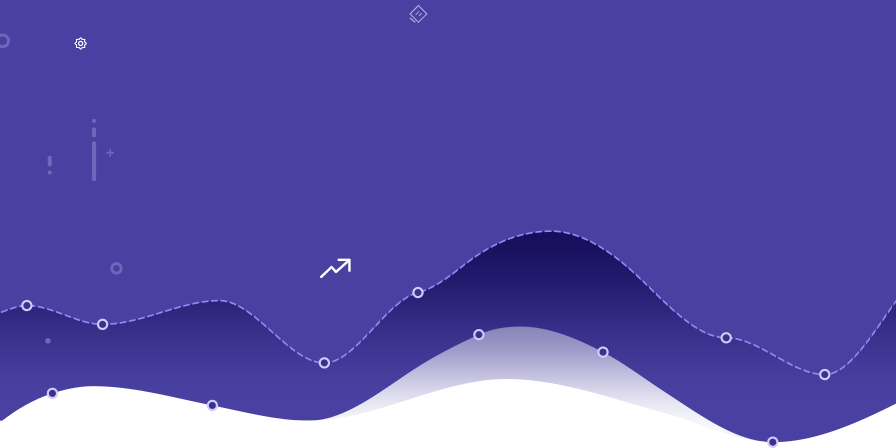
A Shadertoy shader for this background:

```glsl
// Indigo chart backdrop: dashed wave, white hills, ring markers and small line icons.

// Plane units: one unit is a hundredth of the canvas height.

float cover(float d) { return clamp(0.5 - d * iResolution.y / 100.0, 0.0, 1.0); }

void paint(inout vec3 col, vec3 ink, float alpha) { col = mix(col, ink, alpha); }

// Cubic between two knots, each holding (x, height, slope)
float hermite(float x, vec3 a, vec3 b) {
    float w = b.x - a.x, t = clamp((x - a.x) / w, 0.0, 1.0), s = 1.0 - t;
    return a.y * s * s * (1.0 + 2.0 * t) + b.y * t * t * (3.0 - 2.0 * t)
         + w * t * s * (a.z * s - b.z * t);
}

float dashedWave(float x) {
    const vec3 knots[12] = vec3[12](
        vec3(0, 30.2, 0.35), vec3(6, 31.8, 0), vec3(22.9, 27.6, 0), vec3(49, 32.9, 0),
        vec3(72.4, 19, 0), vec3(93.3, 34.7, 0.25), vec3(103.9, 41.1, 0.78), vec3(123, 48.4, 0),
        vec3(142.7, 38, -0.95), vec3(162.1, 24.6, 0), vec3(184.1, 16.4, 0), vec3(200, 32.8, 1.4));
    int i = 0;
    while (i < 10 && x > knots[i + 1].x) i++;
    return hermite(x, knots[i], knots[i + 1]);
}

float frontHill(float x) {
    const vec3 knots[9] = vec3[9](
        vec3(0, 5.7, 0.8), vec3(11.7, 12.2, 0.32), vec3(20.8, 13.8, 0), vec3(47.4, 9.5, -0.2),
        vec3(69, 6.1, 0), vec3(113, 15.4, 0), vec3(148.4, 7.8, -0.27), vec3(172.5, 1.3, 0),
        vec3(200, 9.9, 0.5));
    int i = 0;
    while (i < 7 && x > knots[i + 1].x) i++;
    return hermite(x, knots[i], knots[i + 1]);
}

float mistHill(float x) {
    const vec3 knots[7] = vec3[7](
        vec3(69, 6.1, 0), vec3(91.1, 16.7, 0.67), vec3(106.9, 25.3, 0.45), vec3(116.2, 27.1, 0),
        vec3(134.6, 21.4, -0.52), vec3(148.4, 12.5, -0.65), vec3(172.5, 1.3, 0));
    int i = 0;
    while (i < 5 && x > knots[i + 1].x) i++;
    return hermite(x, knots[i], knots[i + 1]);
}

float segment(vec2 p, vec2 a, vec2 b) {
    vec2 ab = b - a;
    return length(p - a - ab * clamp(dot(p - a, ab) / dot(ab, ab), 0.0, 1.0));
}

float ring(vec2 p, float radius, float halfWidth) {
    return abs(length(p) - radius) - halfWidth;
}

float waveSlope(float x) { return (dashedWave(x + 0.1) - dashedWave(x - 0.1)) / 0.2; }

// Dash phase follows the arc length of the wave
float dashes(float x) {
    float arc = 0.0;
    for (int i = 0; i < 48; i++) {
        float s = waveSlope(x * (float(i) + 0.5) / 48.0);
        arc += x / 48.0 * sqrt(1.0 + s * s);
    }
    return cover(abs(mod(arc, 2.1) - 1.05) - 0.77);
}

// Pale vertical bars, plus sign, rings and dot
float faintShapes(vec2 p) {
    float d = min(ring(p - vec2(0.6, 90.9), 1.3, 0.33), ring(p - vec2(26, 40.1), 1.05, 0.32));
    d = min(d, length(p - vec2(10.7, 23.9)) - 0.6);
    float bars = min(segment(p, vec2(21, 60), vec2(21, 68)), segment(p, vec2(21, 69.8), vec2(21, 71.1)));
    bars = min(bars, min(length(p - vec2(21, 73)), length(p - vec2(11.1, 61.5))));
    bars = min(bars, segment(p, vec2(11.1, 63.3), vec2(11.1, 64.8)));
    vec2 q = abs(p - vec2(24.6, 65.9));
    float plus = max(max(q.x, q.y) - 0.85, min(q.x, q.y) - 0.18);
    return min(min(d, bars - 0.45), plus);
}

float trendArrow(vec2 p) {
    float d = min(segment(p, vec2(71.7, 38.2), vec2(74, 40.4)), segment(p, vec2(74, 40.4), vec2(75, 39.3)));
    d = min(d, segment(p, vec2(75, 39.3), vec2(77.9, 41.9)));
    d = min(d, segment(p, vec2(75.6, 42), vec2(78, 42)));
    return min(d, segment(p, vec2(78, 42), vec2(78, 39.6))) - 0.27;
}

float gear(vec2 p) {
    float rim = 1.1 + 0.13 * cos(8.0 * atan(p.y, p.x));
    return min(ring(p, rim, 0.15), ring(p, 0.45, 0.14));
}

// Tilted square outline with small strokes inside and a short tail
float ticket(vec2 p) {
    vec2 q = vec2(p.x + p.y, p.y - p.x) * 0.7071;
    float d = abs(max(abs(q.x), abs(q.y)) - 1.32) - 0.11;
    d = min(d, segment(q, vec2(-0.5, 0.3), vec2(0.4, 0.3)) - 0.1);
    d = min(d, segment(q, vec2(-0.1, -0.4), vec2(0.5, -0.4)) - 0.1);
    return min(d, segment(p, vec2(-1.8, -1), vec2(-0.8, -1.8)) - 0.13);
}

void mainImage(out vec4 fragColor, in vec2 fragCoord) {
    vec2 p = fragCoord * 100.0 / iResolution.y;
    vec3 indigo = vec3(0.285, 0.25, 0.63), white = vec3(1);
    vec3 col = indigo;

    // Shaded wave and its dashed crest
    float slope = waveSlope(p.x);
    float crest = (p.y - dashedWave(p.x)) / sqrt(1.0 + slope * slope);
    vec3 shade = mix(indigo, vec3(0.085, 0.055, 0.36), smoothstep(10.0, 51.0, p.y));
    paint(col, shade, cover(crest));
    if (abs(crest) < 1.0) paint(col, vec3(0.58, 0.54, 0.97), cover(abs(crest) - 0.18) * dashes(p.x));

    // Icons
    paint(col, vec3(0.44, 0.405, 0.74), cover(faintShapes(p)));
    paint(col, white, cover(trendArrow(p)));
    paint(col, white, cover(gear(p - vec2(18, 90.3))));
    paint(col, vec3(0.72, 0.7, 0.88), cover(ticket(p - vec2(93.4, 96.9))));

    // Translucent hill behind the white one
    float mist = mistHill(p.x), front = frontHill(p.x);
    paint(col, white, cover((p.y - mist) * 0.87) * mix(0.95, 0.42, smoothstep(4.0, 28.0, p.y)));
    paint(col, white, cover((p.y - front) * 0.97));

    // Ring markers: six on the wave, five on the hills
    const float markerX[11] = float[11](6.0, 22.9, 72.4, 93.3, 162.1, 184.1, 11.7, 47.4, 106.9, 134.6, 172.5);
    for (int i = 0; i < 11; i++) {
        float x = markerX[i];
        if (abs(p.x - x) > 2.0) continue;
        vec2 q = p - vec2(x, i < 6 ? dashedWave(x) : max(frontHill(x), mistHill(x)));
        paint(col, vec3(0.23, 0.19, 0.56), cover(length(q) - 1.0));
        paint(col, vec3(0.82, 0.8, 0.97), cover(ring(q, 1.02, 0.24)));
    }
    fragColor = vec4(col, 1);
}
```
